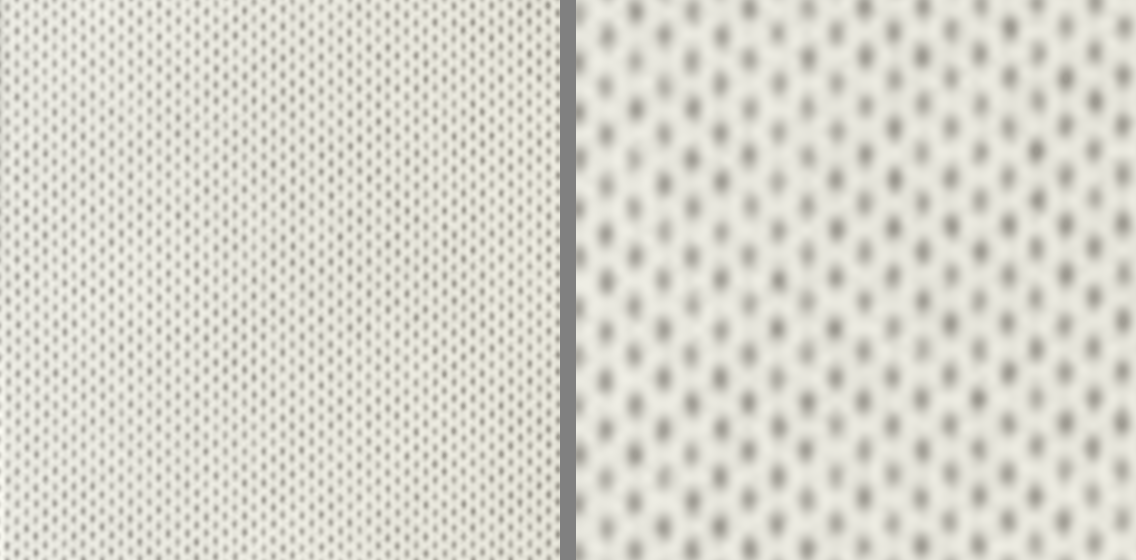
Left, the full canvas; right, a detail of the centre.
Give the GLSL for this texture, as a WebGL 2 fragment shader.

```glsl
#version 300 es
precision highp float;
// Pale woven mesh: staggered columns of small soft grey holes between off-white threads.

uniform vec2 u_resolution;
out vec4 fragColor;

const float COLUMNS = 59.0;                  // staggered columns across
const float ROWS = 34.3;                     // holes down each column
const vec2 ANCHOR = vec2(0.4375, 0.457);     // centre of one hole
const vec2 HOLE_RADIUS = vec2(0.0056, 0.0081);
const vec2 JITTER = vec2(0.0012, 0.0018);    // scatter of hole centres
const float ROW_SLOPE = 0.02;                // rise of the rows to the right
const float BEND = 0.004;                    // slack in the cloth
const float DEPTH_VARIATION = 0.35;
const float GRAIN = 0.035;
const vec3 THREAD = vec3(0.930, 0.927, 0.892);
const vec3 HOLE = vec3(0.670, 0.660, 0.628);
const vec3 WARM_TINT = vec3(0.004, 0.0, -0.012);

float hash(vec2 p) {
    vec3 q = fract(vec3(p.xyx) * 0.1031);
    q += dot(q, q.yzx + 33.33);
    return fract((q.x + q.y) * q.z);
}

float noise(vec2 p) {
    vec2 cell = floor(p);
    vec2 f = fract(p);
    f = f * f * (3.0 - 2.0 * f);
    float low = mix(hash(cell), hash(cell + vec2(1, 0)), f.x);
    float high = mix(hash(cell + vec2(0, 1)), hash(cell + vec2(1, 1)), f.x);
    return mix(low, high, f.y);
}

// Sum of the soft holes around a point, each with its own place and depth.
float holes(vec2 p) {
    vec2 pitch = vec2(1.0 / COLUMNS, 1.0 / ROWS);
    float nearColumn = round(p.x / pitch.x);
    float shade = 0.0;
    for (int i = -1; i <= 1; i++) {
        float column = nearColumn + float(i);
        float stagger = 0.5 * mod(column, 2.0);
        float nearRow = round(p.y / pitch.y - stagger);
        for (int j = -1; j <= 1; j++) {
            float row = nearRow + float(j);
            vec2 id = vec2(column, row) + 100.0;
            vec2 shift = vec2(hash(id + 7.3), hash(id + 19.7)) - 0.5;
            vec2 centre = vec2(column, row + stagger) * pitch + shift * JITTER;
            vec2 d = (p - centre) / HOLE_RADIUS;
            float depth = 1.0 + DEPTH_VARIATION * (hash(id) - 0.5);
            shade += depth * exp(-dot(d, d));
        }
    }
    return shade;
}

void main() {
    vec2 uv = gl_FragCoord.xy / u_resolution;

    // Slant and gently bend the weave
    vec2 p = uv - ANCHOR;
    p.y -= ROW_SLOPE * p.x;
    p += BEND * (vec2(noise(uv * 3.0 + 4.0), noise(uv * 3.0 + 21.0)) - 0.5);

    // Holes are a little stronger towards the right
    float strength = mix(0.92, 1.06, uv.x) + 0.12 * (noise(uv * 5.0 + 40.0) - 0.5);
    vec3 colour = mix(THREAD, HOLE, min(holes(p) * strength, 1.15));

    // Thread grain and broad uneven light
    float grain = noise(uv * 170.0) - 0.5;
    float light = 0.02 * (noise(uv * 4.0 + 60.0) - 0.5) - 0.012 * (uv.x - 0.5);
    colour += GRAIN * grain + light + WARM_TINT * (uv.x - 0.3);

    // Left border: shaded above, bleached below
    float border = 1.0 - smoothstep(0.0, 0.012, uv.x);
    colour += border * mix(0.06, -0.08, smoothstep(0.2, 0.75, uv.y));

    fragColor = vec4(clamp(colour, 0.0, 1.0), 1.0);
}
```
